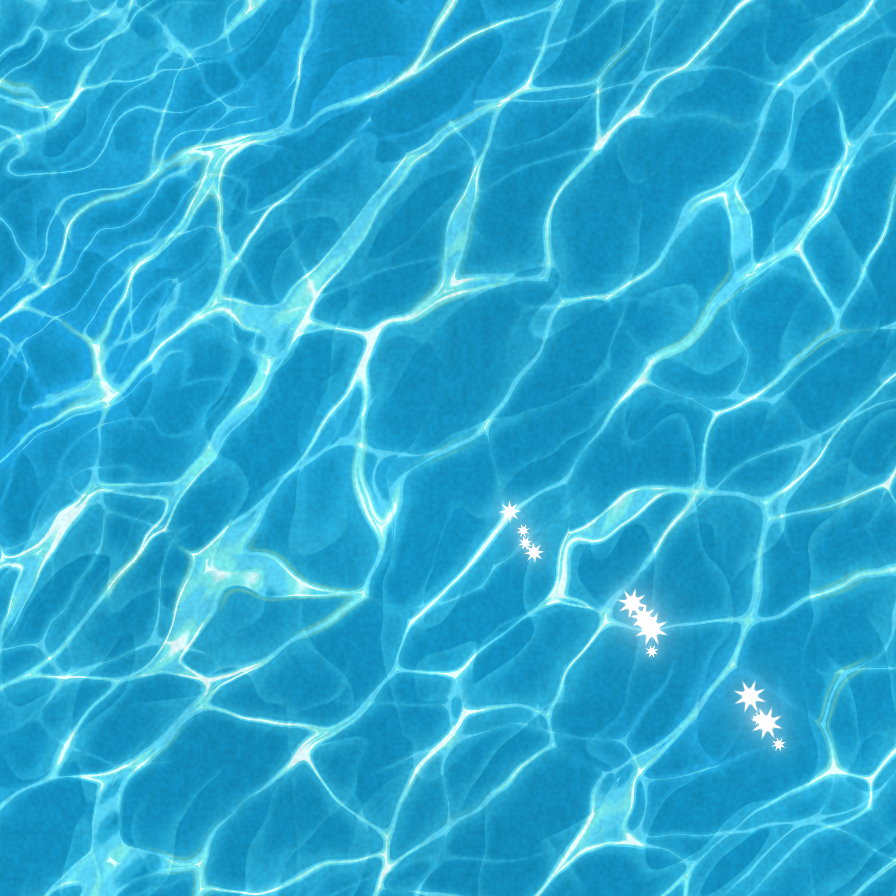
Give the GLSL for this texture, as a Shadertoy shader.

```glsl
// Sunlit pool water: a net of bright caustic lines over deep cyan.
// Warped, stretched Voronoi borders give the net, noise swells them into
// pale ribbons, soft folds fill the cells, and a ramp colours the light.

#define DEEP  vec3(0.07, 0.56, 0.745)
#define MID   vec3(0.16, 0.67, 0.83)
#define LIGHT vec3(0.34, 0.82, 0.95)
#define CYAN  vec3(0.46, 0.91, 0.92)
#define AZURE vec3(0.10, 0.63, 0.89)
#define FOAM  vec3(0.88, 0.99, 1.00)
#define CELLS vec2(5.0, 10.2)  // cells per canvas, along and across the net
#define TILT 0.84              // direction of the net in radians
#define RIBBON 0.020           // half width of the widest ribbon
#define ROUNDING 230.0         // higher gives sharper cell corners
#define GLINTS 12

vec2 hash2(vec2 p) {
    vec3 q = fract(p.xyx * vec3(0.1031, 0.1030, 0.0973));
    q += dot(q, q.yzx + 33.33);
    return fract((q.xx + q.yz) * q.zy);
}

// Gradient noise, about -0.7 to 0.7
float cornerSlope(vec2 cell, vec2 f, vec2 corner) {
    float angle = 6.2832 * hash2(cell + corner + 57.0).x;
    return dot(vec2(cos(angle), sin(angle)), f - corner);
}
float noise(vec2 p) {
    vec2 i = floor(p), f = p - i;
    vec2 u = f * f * f * (f * (f * 6.0 - 15.0) + 10.0);
    float low = mix(cornerSlope(i, f, vec2(0, 0)), cornerSlope(i, f, vec2(1, 0)), u.x);
    float high = mix(cornerSlope(i, f, vec2(0, 1)), cornerSlope(i, f, vec2(1, 1)), u.x);
    return mix(low, high, u.y);
}
vec2 noise2(vec2 p) { return vec2(noise(p), noise(p + vec2(31.7, 14.3))); }

vec2 rotate(vec2 p, float a) {
    float c = cos(a), s = sin(a);
    return vec2(c * p.x + s * p.y, c * p.y - s * p.x);
}

vec2 cellSite(vec2 cell) { return 0.08 + 0.84 * hash2(cell + 101.0); }

// Rounded border distance in canvas units: below zero at junctions,
// raised along cross borders so that those fade
float netDistance(vec2 p, vec2 scale, float seed) {
    vec2 q = p * scale + seed;
    vec2 cell = floor(q), f = q - cell, nearCell = vec2(0), nearSite = vec2(0);
    float best = 9.0, total = 1e-9;
    for (int i = 0; i < 9; i++) {
        vec2 g = vec2(i % 3 - 1, i / 3 - 1);
        vec2 r = g + cellSite(cell + g) - f;
        if (dot(r, r) < best) { best = dot(r, r); nearCell = g; nearSite = r; }
    }
    for (int i = 0; i < 25; i++) {
        vec2 g = nearCell + vec2(i % 5 - 2, i / 5 - 2);
        vec2 r = g + cellSite(cell + g) - f;
        vec2 across = r - nearSite;
        if (dot(across, across) < 1e-5) continue;
        vec2 normal = normalize(across);
        float d = dot(0.5 * (r + nearSite), normal) / length(scale * normal);
        float pairHash = hash2(2.0 * cell + g + nearCell + 211.0).x;
        float weight = smoothstep(0.1, 0.7, abs(normal.y) + 0.9 * pairHash - 0.2);
        total += mix(0.12, 1.0, weight) * exp(-ROUNDING * d);
    }
    return -log(total) / ROUNDING;
}

// Light sheet with one crisp edge and one soft side
float fold(float n, float softness) {
    return smoothstep(-0.025, 0.01, n) * exp(-max(n, 0.0) / softness);
}

// Sun reflection with short spikes and a soft halo
float glint(vec2 offset, float size) {
    float r = length(offset), angle = atan(offset.y, offset.x + 1e-6);
    float reach = size * (0.75 + 0.7 * pow(abs(cos(4.0 * angle + 300.0 * size)), 6.0));
    return 1.0 - smoothstep(0.5 * reach, reach, r) + 0.5 * exp(-r / size);
}

void mainImage(out vec4 fragColor, in vec2 fragCoord) {
    vec2 p = fragCoord / iResolution.y;
    // Ripples bend the net, most strongly in the upper left
    float rough = 1.0 - smoothstep(0.1, 0.6, length((p - vec2(0, 0.92)) * vec2(1.3, 0.8)));
    vec2 bent = p + 0.055 * noise2(p * 3.5) + 0.022 * noise2(p * 9.0 + 7.0) + 0.006 * noise2(p * 24.0);
    bent += rough * (0.03 * noise2(p * 9.0 + 3.0) + 0.009 * noise2(p * 32.0));
    vec2 along = rotate(bent - 0.5, TILT);
    along.x *= 1.0 + 0.28 * (p.x - p.y);

    // Main net: thin lines that swell into two-edged ribbons
    float raw = netDistance(along, CELLS, 40.0), d = max(raw, 0.0);
    float swell = noise(along * vec2(3.0, 7.0) + 11.0) + 0.25 * (0.5 - p.x);
    float ribbon = RIBBON * smoothstep(0.08, 0.5, swell);
    float strength = clamp(0.68 + 1.2 * noise(p * 9.0 + 19.0), 0.2, 1.25);
    float edge = (d - ribbon) / (0.0024 + 0.002 * noise(p * 9.0 + 5.0));
    float core = exp(-edge * edge) * strength;
    float fill = (1.0 - smoothstep(ribbon - 0.001, ribbon + 0.001, d)) * smoothstep(0.001, 0.006, ribbon);
    float light = 0.06 + 0.12 * noise(along * vec2(5.0, 11.0));
    light += 0.3 * exp(-max(d - 0.6 * ribbon, 0.0) / 0.0125) * (0.5 + 0.55 * strength);
    light += 0.52 * core + 0.2 * smoothstep(0.0005, 0.0026, -raw);
    light += fill * (0.2 + 0.6 * noise(along * vec2(14.0, 45.0)));

    // Faint second net, soft folds and tangled ripples
    float faint = max(netDistance(rotate(bent + 0.03 * noise2(p * 6.0), 0.6), vec2(6.0, 9.0), 80.0), 0.0);
    light += (0.13 * exp(-faint / 0.007) + 0.2 * exp(-faint / 0.002)) * smoothstep(-0.3, 0.3, noise(p * 5.0 + 23.0));
    float sheet = smoothstep(-0.35, 0.3, noise(p * 6.0 + 71.0));
    light += 0.2 * sheet * fold(noise(along * vec2(6.0, 14.0) + 5.0), 0.14);
    light += 0.16 * (1.0 - sheet) * fold(noise(rotate(bent, 1.3) * vec2(7.0, 13.0) + 37.0), 0.12);
    float tangle = abs(noise(rotate(bent, 0.6) * vec2(8.0, 19.0) + 2.0));
    light += rough * (0.45 * exp(-tangle / 0.03) + 0.03);

    // Light to colour
    vec3 col = mix(DEEP, MID, smoothstep(0.09, 0.28, light));
    col = mix(col, LIGHT, smoothstep(0.3, 0.48, light));
    col = mix(col, CYAN, smoothstep(0.56, 0.7, light));
    col = mix(col, FOAM, smoothstep(0.74, 0.94, light));
    float blue = smoothstep(0.0, 0.5, noise(p * 2.6 + 9.0) + 0.35 * (0.5 - p.x));
    col = mix(col, AZURE, 0.7 * blue * smoothstep(0.1, 0.25, light) * (1.0 - smoothstep(0.3, 0.5, light)));

    // Warm fringe, broad tone and floor grain
    float fringe = (d - ribbon - 0.004) / 0.0018;
    col += vec3(0.18, 0.07, -0.08) * exp(-fringe * fringe) * smoothstep(0.1, 0.4, noise(p * 7.0 + 41.0));
    col *= 1.0 + 0.07 * noise(p * 3.0 + 61.0) + 0.06 * noise(p * vec2(80, 50)) + 0.08 * noise(p * 190.0);

    // Sun glints in three slanted clusters
    float sun = 0.0;
    for (int i = 0; i < GLINTS; i++) {
        vec2 h = hash2(vec2(i, 7));
        vec2 cluster = mix(vec2(0.585, 0.405), vec2(0.85, 0.195), float(i / 4) * 0.5);
        vec2 center = cluster + vec2(0.009, -0.015) * (float(i % 4) - 1.5) + 0.012 * (h - 0.5);
        sun += glint(p - center, 0.006 + 0.010 * h.y * h.y);
    }
    col = mix(col, vec3(1), clamp(sun, 0.0, 1.0));
    fragColor = vec4(clamp(col, 0.0, 1.0), 1.0);
}
```
